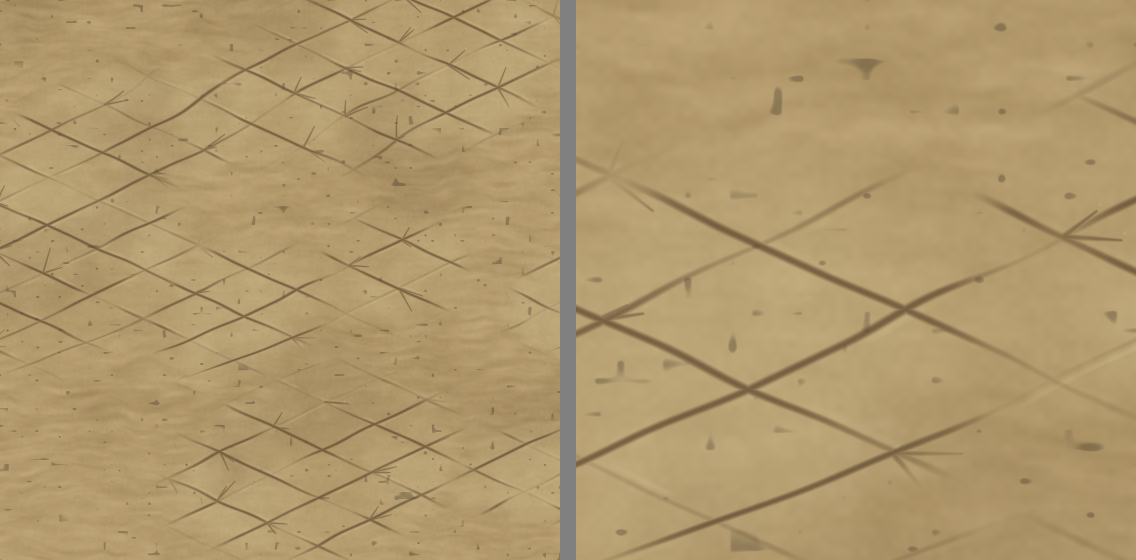
Left, the full canvas; right, a detail of the centre.
Write a three.js fragment shader that draws this texture.

```glsl
// Weathered sand crossed by a worn diamond lattice of thin dark strands.
// A skewed grid gives the strands; soft patches and noise wear them away,
// and stretched, warped noise lays the ripples of the bare sand.

#define STEP_DOWN vec2(0.0885, -0.0404)
#define STEP_UP vec2(0.0938, 0.0449)
#define LATTICE_ORIGIN vec2(0.436, 0.436)
#define STRAND_WIDTH 0.0021
#define STRAND_DARKNESS 0.72
#define SPLINTER_SHARE 0.40
#define RIPPLE_DEPTH 0.085
#define SAND vec3(0.705, 0.605, 0.425)
#define PALE_SAND vec3(0.735, 0.645, 0.465)
#define STAIN vec3(0.60, 0.50, 0.34)
#define STRAND_COLOR vec3(0.37, 0.28, 0.18)
#define GLINT_COLOR vec3(0.83, 0.75, 0.57)

varying vec2 vUv;

float hash(vec2 p) {
  vec3 q = fract(p.xyx * 0.1031);
  q += dot(q, q.yzx + 33.33);
  return fract((q.x + q.y) * q.z);
}

float noise(vec2 p) {
  vec2 i = floor(p), f = fract(p);
  f = f * f * (3.0 - 2.0 * f);
  return mix(mix(hash(i), hash(i + vec2(1, 0)), f.x),
             mix(hash(i + vec2(0, 1)), hash(i + vec2(1, 1)), f.x), f.y);
}

float fbm(vec2 p) {
  float sum = 0.0, gain = 0.5;
  for (int i = 0; i < 4; i++) {
    sum += gain * noise(p);
    p = p * 2.03 + 17.1;
    gain *= 0.5;
  }
  return sum / 0.9375;
}

float cross2(vec2 a, vec2 b) { return a.x * b.y - a.y * b.x; }

// Soft, slightly tilted oval where the lattice survives
float patchAt(vec2 p, vec2 center, vec2 radius) {
  vec2 q = p - center;
  q.y -= 0.15 * q.x;
  return 1.0 - smoothstep(0.72, 1.1, length(q / radius));
}

float latticeCover(vec2 p) {
  p += 0.07 * (vec2(fbm(p * 9.0), fbm(p * 9.0 + 40.0)) - 0.5);
  float c = patchAt(p, vec2(0.69, 0.87), vec2(0.33, 0.17));
  c = max(c, patchAt(p, vec2(0.25, 0.77), vec2(0.26, 0.11)));
  c = max(c, patchAt(p, vec2(0.13, 0.56), vec2(0.22, 0.21)));
  c = max(c, patchAt(p, vec2(0.44, 0.45), vec2(0.18, 0.13)));
  c = max(c, patchAt(p, vec2(0.70, 0.51), vec2(0.14, 0.12)));
  c = max(c, patchAt(p, vec2(1.00, 0.46), vec2(0.10, 0.08)));
  c = max(c, patchAt(p, vec2(0.56, 0.16), vec2(0.27, 0.17)));
  return max(c, patchAt(p, vec2(0.97, 0.17), vec2(0.15, 0.10)));
}

float stroke(float d, float width, float blur) {
  return 1.0 - smoothstep(width * 0.3 - blur * 0.5, width * 1.3 + blur, abs(d));
}

// One family of parallel strands: x is the dark line, y its pale rim
vec2 strands(float across, float along, float spacing, float seed, float blur) {
  float id = floor(across + 0.5);
  vec2 key = vec2(along, id * 7.3 + seed);
  float d = (across - id) * spacing + 0.005 * (noise(key * vec2(1.7, 1.0)) - 0.5);
  float wear = smoothstep(0.12, 0.62, noise(key * vec2(1.1, 1.0) + 31.0));
  float width = STRAND_WIDTH * mix(0.65, 1.1, wear);
  float rim = smoothstep(0.45, 0.8, noise(key * 2.3 + 9.0));
  return vec2(stroke(d, width, blur) * mix(0.15, 1.0, wear),
              stroke(d - 0.0045, width, blur) * rim * 0.45);
}

// Short broken twigs fanning out of some crossings
vec2 splinters(vec2 grid, float blur) {
  vec2 ink = vec2(0.0);
  vec2 nearest = floor(grid + 0.5);
  for (int k = 0; k < 18; k++) {
    int n = k / 2;
    vec2 cell = nearest + vec2(n - (n / 3) * 3 - 1, n / 3 - 1);
    if (hash(cell + 5.7) > SPLINTER_SHARE) continue;
    vec2 g = grid - cell;
    vec2 q = g.x * STEP_DOWN + g.y * STEP_UP;
    float r = hash(cell * 3.1 + float(k - n * 2) * 11.0);
    float angle = mix(-1.3, 1.5, r);
    vec2 dir = vec2(cos(angle), sin(angle));
    float len = mix(0.018, 0.048, hash(cell + r * 50.0));
    float t = clamp(dot(q, dir), 0.0, len);
    float d = length(q - dir * t);
    float width = STRAND_WIDTH * mix(0.9, 0.3, t / len);
    ink.x = max(ink.x, 0.75 * stroke(d, width, blur));
    ink.y = max(ink.y, 0.6 * stroke(length(q - dir * t - vec2(0.002, 0.004)), width, blur));
  }
  return ink;
}

void main() {
  vec2 p = vUv;
  float blur = max(fwidth(p.x) * 0.7, 0.0006);
  float cover = latticeCover(p);

  // Sand: broad stains, wind ripples and fine grain
  float drift = fbm(p * 5.0 + 3.0);
  vec2 bent = p + vec2(0.0, 0.045 * fbm(p * 7.0) + 0.008 * noise(p * 28.0));
  float ripple = 0.65 * noise(bent * vec2(19.0, 105.0)) + 0.35 * noise(bent * vec2(43.0, 190.0)) - 0.5;
  vec3 color = mix(SAND, PALE_SAND, cover * smoothstep(0.25, 0.65, drift));
  color = mix(color, STAIN, 0.42 * smoothstep(0.50, 0.78, fbm(p * 4.0 + 21.0)));
  color += RIPPLE_DEPTH * ripple * mix(1.0, 0.35, cover);
  color += 0.035 * (fbm(p * 38.0) - 0.5) + 0.018 * (noise(p * 210.0) - 0.5);
  color *= 1.0 - 0.22 * smoothstep(0.89, 0.97, noise(p * vec2(75.0, 100.0) + 8.0));

  // Skewed lattice coordinates, with a gentle slip at top and bottom
  vec2 q = p - LATTICE_ORIGIN;
  float area = cross2(STEP_DOWN, STEP_UP);
  vec2 grid = vec2(cross2(q, STEP_UP), cross2(STEP_DOWN, q)) / area;
  grid.x += 0.3 * (1.0 - smoothstep(0.30, 0.42, p.y));
  grid.x += 0.3 * smoothstep(0.72, 0.86, p.y + 0.3 * (p.x - 0.5));

  vec2 ink = strands(grid.y, grid.x, area / length(STEP_DOWN), 3.0, blur);
  ink = max(ink, strands(grid.x, grid.y, area / length(STEP_UP), 57.0, blur));
  ink = max(ink, splinters(grid, blur)) * cover;

  color = mix(color, GLINT_COLOR, ink.y * 0.6);
  color = mix(color, STRAND_COLOR, ink.x * STRAND_DARKNESS);
  gl_FragColor = vec4(color, 1.0);
}
```
